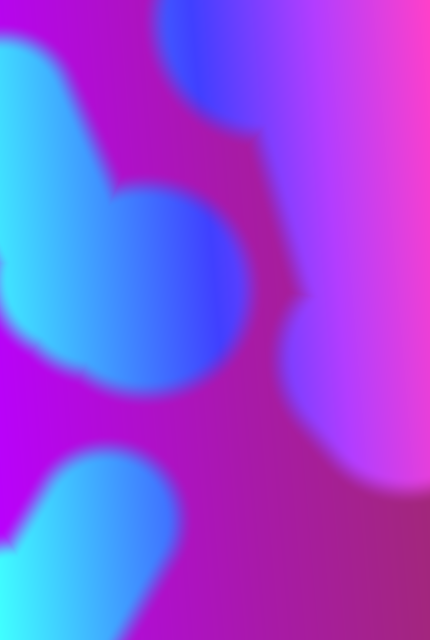
Write a Shadertoy shader that draws this background.

```glsl
// Soft liquid blobs over a violet-to-plum backdrop.
// Each blob is a union of capsules and discs with a blurred rim; both
// layers are coloured by ramps along one slightly tilted diagonal axis.

#define SOFTNESS 0.023  // half width of the blurred rim
#define INSET 0.006     // pulls every outline inward
#define TILT 0.085      // lean of the colour axis

const vec3 VIOLET  = vec3(0.73, 0.00, 1.00);
const vec3 MAGENTA = vec3(0.66, 0.10, 0.66);
const vec3 PLUM    = vec3(0.63, 0.165, 0.44);
const vec3 CYAN    = vec3(0.25, 1.00, 1.00);
const vec3 BLUE    = vec3(0.25, 0.25, 1.00);
const vec3 PURPLE  = vec3(0.70, 0.24, 1.00);
const vec3 PINK    = vec3(1.00, 0.25, 0.79);

float disc(vec2 p, vec2 center, float radius) {
    return length(p - center) - radius;
}

float capsule(vec2 p, vec2 a, vec2 b, float radius) {
    vec2 ab = b - a;
    float h = clamp(dot(p - a, ab) / dot(ab, ab), 0.0, 1.0);
    return length(p - a - ab * h) - radius;
}

// Bent blob on the left: a slanted arm joined to a round body
float leftBlob(vec2 p) {
    float d = capsule(p, vec2(0.004, 0.833), vec2(0.096, 0.625), 0.115);
    d = min(d, disc(p, vec2(0.111, 0.564), 0.126));
    d = min(d, disc(p, vec2(0.156, 0.555), 0.146));
    return min(d, disc(p, vec2(0.228, 0.547), 0.169));
}

// Leaning drop in the lower left corner
float cornerBlob(vec2 p) {
    float d = capsule(p, vec2(0.169, 0.186), vec2(0.078, 0.033), 0.1185);
    return min(d, disc(p, vec2(0.026, 0.036), 0.120));
}

// Long blob that runs down the right side
float rightBlob(vec2 p) {
    float d = disc(p, vec2(0.423, 0.967), 0.186);
    d = min(d, capsule(p, vec2(0.564, 0.953), vec2(0.663, 0.608), 0.208));
    return min(d, capsule(p, vec2(0.592, 0.440), vec2(0.638, 0.388), 0.1615));
}

vec3 backdropRamp(float t) {
    return t < 0.55 ? mix(VIOLET, MAGENTA, t / 0.55)
                    : mix(MAGENTA, PLUM, (t - 0.55) / 0.45);
}

vec3 blobRamp(float t) {
    vec3 color = mix(CYAN, BLUE, clamp(t / 0.506, 0.0, 1.0));
    color = mix(color, PURPLE, clamp((t - 0.506) / 0.254, 0.0, 1.0));
    return mix(color, PINK, clamp((t - 0.76) / 0.24, 0.0, 1.0));
}

void mainImage(out vec4 fragColor, in vec2 fragCoord) {
    // Canvas height is one unit
    vec2 p = fragCoord / iResolution.y;
    float aspect = iResolution.x / iResolution.y;
    float t = clamp((p.x + TILT * p.y) / (aspect + TILT), 0.0, 1.0);

    // Blend the blobs over the backdrop through their soft rims
    float d = min(min(leftBlob(p), cornerBlob(p)), rightBlob(p)) + INSET;
    float cover = 1.0 - smoothstep(-SOFTNESS, SOFTNESS, d);
    fragColor = vec4(mix(backdropRamp(t), blobRamp(t), cover), 1.0);
}
```
